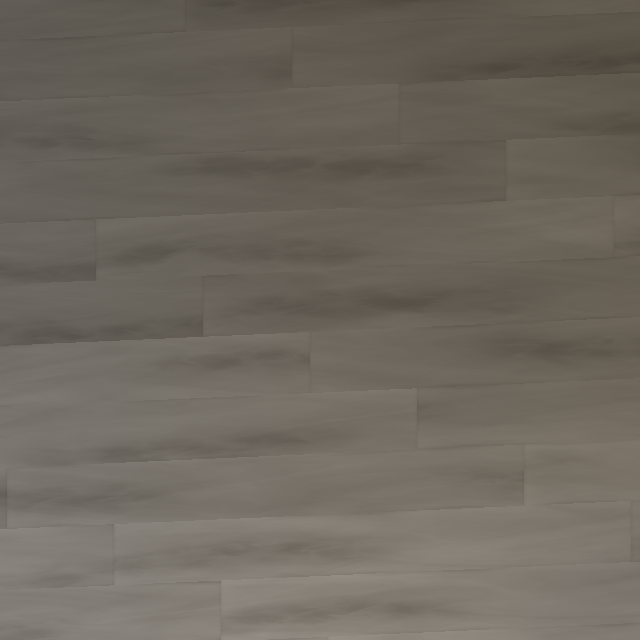
Write a Shadertoy shader that draws this texture.

```glsl
// Weathered grey-brown plank floor: slightly tilted rows of long boards whose
// end joints step sideways by a fixed amount from row to row. Layered sines
// give the wood grain, stretched cellular noise gives the mottled dark stains.

const float ROW_HEIGHT = 0.0955;
const float BOARD_LENGTH = 0.8086;
const float JOINT_STEP = 0.1673;
const float ROW_TILT = 0.045;
const vec2 FIRST_JOINT = vec2(0.178, 0.827);

const vec3 DARK_WOOD = vec3(0.360, 0.338, 0.303);
const vec3 LIGHT_WOOD = vec3(0.528, 0.505, 0.472);

float hash(vec2 p) {
    return fract(sin(dot(p, vec2(127.1, 311.7))) * 4375.54);
}

vec2 hash2(vec2 p) {
    return vec2(hash(p), hash(p + 17.3));
}

// Warped, rotating sine layers, roughly -1 to 1
float layeredSines(vec2 p, float seed) {
    float sum = 0.0;
    float amplitude = 0.6;
    p += seed * vec2(37.0, 53.0);
    for (int i = 0; i < 5; i++) {
        p += 0.7 * sin(1.3 * p.yx + float(i) * 2.1 + seed);
        sum += amplitude * sin(p.x) * cos(p.y);
        p = mat2(1.6, 0.5, -0.5, 1.6) * p;
        amplitude *= 0.68;
    }
    return sum;
}

// Distance to the nearest scattered feature point
float cellular(vec2 p, float seed) {
    vec2 cell = floor(p);
    float nearest = 2.0;
    for (int y = -1; y <= 1; y++) {
        for (int x = -1; x <= 1; x++) {
            vec2 id = cell + vec2(x, y);
            vec2 point = id + hash2(id + seed * 91.0);
            nearest = min(nearest, distance(p, point));
        }
    }
    return nearest;
}

// Soft line of the given half width
float softLine(float d, float width) {
    return exp(-d * d / (width * width));
}

// Brightness change from grain and stains; p is measured along and across a board
float woodShade(vec2 p, float seed) {
    float broad = layeredSines(p * vec2(6.0, 48.0), seed);
    float fine = layeredSines(p * vec2(36.0, 170.0), seed + 4.0);

    // One long stained band per board, broken into small mottled spots
    float center = ROW_HEIGHT * mix(0.25, 0.9, fract(seed * 7.3));
    float wander = 0.008 * sin(8.0 * p.x + 20.0 * seed);
    float band = softLine(p.y - center - wander, 0.021);
    band *= smoothstep(-0.6, 0.6, sin(7.0 * p.x + 25.0 * seed));
    float spots = cellular(p * vec2(14.0, 48.0) + 0.3 * fine, seed);
    float mottle = 0.55 + 0.65 * (1.0 - smoothstep(0.1, 0.8, spots));
    return 0.044 * broad + 0.012 * fine - 0.125 * band * mottle;
}

// Brightness change at the long seams and end joints
float seamShade(vec2 fromStart, float seed) {
    float ragged = 0.0012 * sin(41.0 * fromStart.x + 9.0 * seed);
    float below = fromStart.y;
    float edge = min(below, ROW_HEIGHT - below) + ragged;
    float end = min(fromStart.x, BOARD_LENGTH - fromStart.x);
    float patchy = smoothstep(0.1, 1.0, sin(10.0 * fromStart.x + 30.0 * seed));
    float shade = -0.07 * softLine(edge, 0.0032) * patchy;
    shade -= 0.035 * softLine(end, 0.0028);
    shade += 0.055 * exp(-below / 0.016) * (1.0 - 0.8 * patchy);
    shade += 0.03 * exp(-fromStart.x / 0.05);
    return shade;
}

// Room light: brighter toward the bottom, warmer toward the right
vec3 litWood(vec2 uv) {
    float down = 1.0 - uv.y;
    float light = pow(down, 1.6) + 0.12 * (0.5 - uv.x);
    vec3 color = mix(DARK_WOOD, LIGHT_WOOD, light);
    color *= 1.0 + (uv.x - 0.4) * vec3(0.025, 0.0, -0.045);
    float corner = smoothstep(0.35, 0.0, distance(uv, vec2(1.0, 0.0)));
    return color * (1.0 - corner * vec3(0.09, 0.08, 0.05));
}

void mainImage(out vec4 fragColor, in vec2 fragCoord) {
    vec2 uv = fragCoord / iResolution.xy;

    // Rows are counted downward along the tilted axis
    float across = 1.0 - uv.y + ROW_TILT * uv.x - FIRST_JOINT.y;
    float row = floor(across / ROW_HEIGHT);
    float along = uv.x - FIRST_JOINT.x - JOINT_STEP * row;
    float board = floor(along / BOARD_LENGTH);
    vec2 fromStart = vec2(along - board * BOARD_LENGTH, across - row * ROW_HEIGHT);

    float seed = hash(vec2(row, board) + 3.7);
    float tone = 0.07 * (hash(vec2(board, row) + 8.2) - 0.5);
    float cloud = 0.035 * layeredSines(vec2(uv.x * 4.0, across * 16.0), 0.6);
    float shade = 1.02 + tone + cloud;
    shade += woodShade(fromStart, seed) + seamShade(fromStart, seed);

    // Darker wood leans brown, lighter wood leans grey
    vec3 color = litWood(uv) * pow(vec3(shade), vec3(0.95, 1.0, 1.08));
    fragColor = vec4(clamp(color, 0.0, 1.0), 1.0);
}
```
